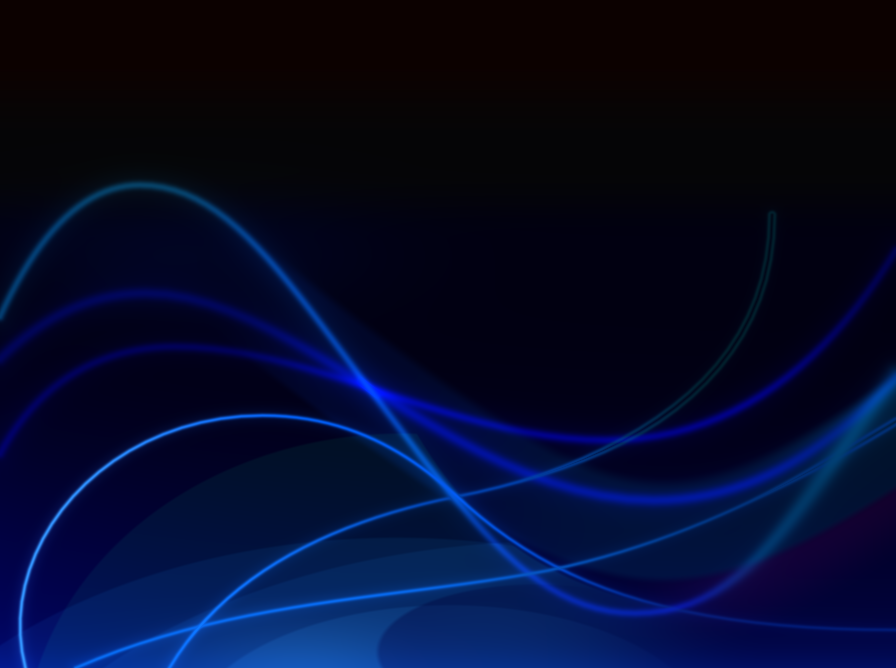
A Shadertoy shader for this background:

```glsl
// Distance to a cubic Bezier; ab and cd hold its four points
float bezier(vec2 p, vec4 ab, vec4 cd) {
  float nearest = 9.0;
  vec2 last = ab.xy;
  for (int i = 1; i <= 22; i++) {
    float t = float(i) / 22.0, s = 1.0 - t;
    vec2 q = s*s*s*ab.xy + 3.0*s*s*t*ab.zw + 3.0*s*t*t*cd.xy + t*t*t*cd.zw;
    vec2 v = p - last, w = q - last;
    nearest = min(nearest, length(v - w * clamp(dot(v, w) / dot(w, w), 0.0, 1.0)));
    last = q;
  }
  return nearest;
}

float glow(float d, float width) {
  return exp(-d * d / (width * width));
}

// Smooth mask of an ellipse
float ellipse(vec2 p, vec2 center, vec2 radius) {
  float edge = 1.5 / (iResolution.y * min(radius.x, radius.y));
  return smoothstep(edge, -edge, length((p - center) / radius) - 1.0);
}

// Height of a rounded valley
float valley(float x, vec2 bottom, float roundness) {
  return bottom.y + length(vec2(roundness, 0.85 * (x - bottom.x))) - roundness;
}

vec3 backdrop(vec2 p) {
  vec3 col = mix(vec3(.002, 0, .065), vec3(.02, .02, .024), smoothstep(.64, .75, p.y));
  col = mix(col, vec3(.048, .004, 0), smoothstep(.79, .92, p.y));
  float low = smoothstep(.65, 0.0, p.y);
  col += vec3(0, .005, .15) * low * low + vec3(0, .003, .13) * low * exp(-p.x * 2.5);
  return col + vec3(0, .05, .16) * exp(-p.y * 25.0);
}

// Overlapping translucent discs
vec3 discs(vec2 p) {
  float rim = .0575 + .21 * exp(-5.8 * (p.x - .68));
  float inside = smoothstep(.004, -.004, p.y - rim) * smoothstep(1.15, .65, p.x);
  vec3 col = vec3(0, .06, .03) * ellipse(p, vec2(.601, -.132), vec2(.566, .483));
  col += vec3(.008, .045, .06) * ellipse(p, vec2(.592, -.394), vec2(.861, .589));
  col += vec3(.01, .04, .06) * ellipse(p, vec2(.836, -.394), vec2(.923, .584));
  col += vec3(.02, .055, .07) * ellipse(p, vec2(.671, -.115), vec2(.397, .209));
  col += vec3(.04, .09, .1) * glow(p.x - .45, .18) * smoothstep(.12, 0.0, p.y);
  float shade = ellipse(p, vec2(.801, .024), vec2(.237, .101)) * smoothstep(1.0, .6, p.x);
  return col * inside * (1.0 - .4 * shade);
}

// Soft veils between the waves
vec3 veils(vec2 p) {
  float top = p.y - valley(p.x, vec2(.993, .277), .19);
  float base = p.y - valley(p.x, vec2(.99, .132), .25);
  float band = smoothstep(.012, -.012, top) * smoothstep(-.008, .008, base);
  vec3 col = mix(vec3(0, .025, .08), vec3(0, .065, .06), smoothstep(.55, .95, p.x));
  col *= band * smoothstep(.3, .5, p.x);
  col += vec3(0, .06, .09) * band * smoothstep(1.1, 1.34, p.x) * glow(top, .07);
  float plum = smoothstep(.01, -.01, base) * smoothstep(-.12, 0.0, base);
  col += vec3(.07, 0, .04) * plum * smoothstep(.9, 1.15, p.x);
  return col + vec3(0, .018, .07) * glow(length((p - vec2(.27, .62)) / vec2(3, 1)), .09);
}

// Wide luminous waves
vec3 waves(vec2 p) {
  float high = bezier(p, vec4(0, .526, .061, .66), vec4(.131, .723, .209, .723));
  high = min(high, bezier(p, vec4(.209, .723, .34, .723), vec4(.427, .582, .566, .399)));
  high = min(high, bezier(p, vec4(.566, .399, .706, .216), vec4(.801, .082, .949, .082)));
  high = min(high, bezier(p, vec4(.949, .082, 1.115, .082), vec4(1.185, .233, 1.338, .439)));
  float middle = bezier(p, vec4(0, .463, .07, .53), vec4(.139, .561, .218, .561));
  middle = min(middle, bezier(p, vec4(.218, .561, .444, .561), vec4(.688, .251, .976, .251)));
  middle = min(middle, bezier(p, vec4(.976, .251, 1.132, .251), vec4(1.246, .338, 1.338, .434)));
  float low = bezier(p, vec4(0, .321, .061, .434), vec4(.157, .481, .261, .481));
  low = min(low, bezier(p, vec4(.261, .481, .47, .481), vec4(.679, .341, .906, .341)));
  low = min(low, bezier(p, vec4(.906, .341, 1.098, .341), vec4(1.237, .46, 1.338, .625)));

  vec3 tint = mix(vec3(.01, .24, .36), vec3(.01, .24, .52), smoothstep(.25, .5, p.x));
  tint = mix(tint, vec3(.01, .07, .38), smoothstep(.6, .85, p.x));
  tint = mix(tint, vec3(0, .15, .2), smoothstep(1.0, 1.15, p.x));
  float broad = .006 + .008 * smoothstep(1.0, 1.25, p.x);
  vec3 col = tint * (.85 * glow(high, broad) + .12 * glow(high, .024));
  float power = .26 + .18 * smoothstep(.35, .6, p.x) - .2 * smoothstep(1.1, 1.34, p.x);
  col += vec3(0, .05, .8) * power * (glow(middle, .009) + .2 * glow(middle, .03));
  return col + vec3(0, .01, .85) * power * (glow(low, .007) + .15 * glow(low, .025));
}

// A crisp line with a faint halo
vec3 thread(vec3 col, vec3 tint, float d, float width) {
  col += .08 * tint * glow(d, .012);
  return mix(col, max(col, tint), glow(d, max(width, .8 / iResolution.y)));
}

vec3 threads(vec2 p, vec3 col) {
  float loop = bezier(p, vec4(.038, 0, -.009, .181), vec4(.157, .378, .392, .378));
  loop = min(loop, bezier(p, vec4(.392, .378, .523, .378), vec4(.61, .321, .679, .26)));
  loop = min(loop, bezier(p, vec4(.679, .26, .819, .129), vec4(.993, .057, 1.338, .057)));
  float hook = bezier(p, vec4(.253, 0, .34, .146), vec4(.505, .221, .679, .256));
  hook = min(hook, bezier(p, vec4(.679, .256, .923, .303), vec4(1.153, .425, 1.153, .678)));
  float sweep = bezier(p, vec4(.113, 0, .348, .103), vec4(.592, .103, .819, .146));
  sweep = min(sweep, bezier(p, vec4(.819, .146, 1.028, .19), vec4(1.185, .277, 1.338, .369)));
  // The far ends split into two strands
  hook = abs(hook - .004 * smoothstep(.75, 1.0, p.x));
  sweep = abs(sweep - .004 * smoothstep(1.1, 1.3, p.x));

  vec3 tint = mix(vec3(.2, .58, 1), vec3(0, .36, .95), smoothstep(.05, .5, p.x));
  col = thread(col, mix(tint, vec3(0, .1, .45), smoothstep(.6, 1.1, p.x)), loop, .003);
  tint = mix(vec3(.05, .45, 1), vec3(0, .24, .65), smoothstep(.3, .75, p.x));
  tint = mix(tint, vec3(0, .12, .17), smoothstep(.75, 1.08, p.x));
  col = thread(col, tint, hook, .003);
  tint = mix(vec3(.03, .42, .95), vec3(0, .18, .45), smoothstep(.5, 1.2, p.x));
  return thread(col, tint, sweep, .003);
}

void mainImage(out vec4 fragColor, in vec2 fragCoord) {
  vec2 p = fragCoord / iResolution.xy * vec2(1.338, 1);
  vec3 col = backdrop(p) + discs(p) + veils(p) + waves(p);
  fragColor = vec4(clamp(threads(p, col), 0.0, 1.0), 1);
}
```
